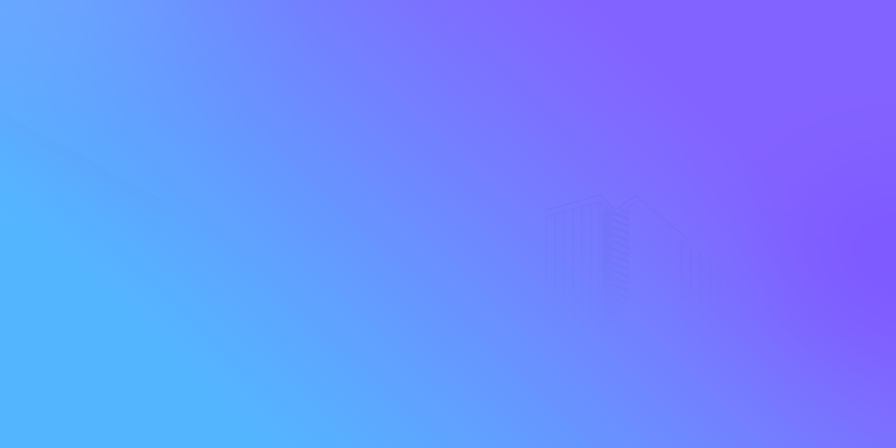
Write a Shadertoy shader that draws this background.

```glsl
const vec3 CYAN = vec3(0.33, 0.71, 1.0);
const vec3 VIOLET = vec3(0.515, 0.39, 1.0);
const vec3 DEEP_VIOLET = vec3(0.49, 0.345, 1.0);
const vec3 PALE_BLUE = vec3(0.43, 0.67, 1.0);
const vec3 SHADE = vec3(0.36, 0.36, 0.86);

// Soft-edged interval from a to b
float band(float x, float a, float b, float soft) {
    return smoothstep(a - soft, a + soft, x) * (1.0 - smoothstep(b - soft, b + soft, x));
}

float glow(vec2 p, vec2 center, vec2 radius) {
    vec2 d = (p - center) / radius;
    return exp(-dot(d, d));
}

float segment(vec2 p, vec2 a, vec2 b, float halfWidth, float soft) {
    vec2 ab = b - a;
    float along = clamp(dot(p - a, ab) / dot(ab, ab), 0.0, 1.0);
    return 1.0 - smoothstep(halfWidth, halfWidth + soft, length(p - a - ab * along));
}

// Thin repeated lines, centred on multiples of the spacing
float stripes(float x, float spacing, float halfWidth, float soft) {
    float d = abs(fract(x / spacing + 0.5) - 0.5) * spacing;
    return 1.0 - smoothstep(halfWidth, halfWidth + soft, d);
}

// Height of the straight line through a and b
float lineHeight(float x, vec2 a, vec2 b) {
    return mix(a.y, b.y, (x - a.x) / (b.x - a.x));
}

vec3 background(vec2 p) {
    float t = (dot(p, vec2(0.68, 0.73)) - 0.40) / 1.22;
    t = mix(clamp(t, 0.0, 1.0), smoothstep(0.0, 1.0, t), 0.3);
    vec3 color = mix(CYAN, VIOLET, t);
    color = mix(color, PALE_BLUE, 0.65 * glow(p, vec2(0.0, 1.05), vec2(0.4, 0.28)));
    return mix(color, DEEP_VIOLET, 0.8 * glow(p, vec2(2.0, 0.43), vec2(0.28, 0.25)));
}

// Faint slope descending from the left edge
float hillShade(vec2 p, float soft) {
    float depth = lineHeight(p.x, vec2(0.0, 0.753), vec2(0.52, 0.466)) - p.y;
    float fade = 1.0 - smoothstep(0.15, 0.6, p.x);
    return 0.045 * fade * smoothstep(-soft, soft, depth) * exp(-max(depth, 0.0) * 16.0);
}

float towerShade(vec2 p, float soft) {
    vec2 eave = vec2(1.219, 0.531);
    vec2 leftPeak = vec2(1.341, 0.565);
    vec2 valley = vec2(1.372, 0.531);
    vec2 rightPeak = vec2(1.419, 0.563);
    vec2 shoulder = vec2(1.536, 0.466);
    vec2 tail = vec2(1.71, 0.355);

    // Doubled roof line
    float roof = 0.0;
    for (int i = 0; i < 2; i++) {
        vec2 q = p + vec2(0.0, 0.014 * float(i));
        float rim = segment(q, eave, leftPeak, 0.0006, soft);
        rim = max(rim, segment(q, leftPeak, valley, 0.0006, soft));
        rim = max(rim, segment(q, valley, rightPeak, 0.0006, soft));
        roof = max(roof, rim * (i == 0 ? 0.16 : 0.11));
    }
    roof = max(roof, 0.15 * segment(p, rightPeak, shoulder, 0.0006, soft));
    float tailFade = 1.0 - smoothstep(shoulder.x, tail.x, p.x);
    roof = max(roof, 0.10 * tailFade * segment(p, shoulder, tail, 0.0006, soft));

    // Vertical lines of the left wall
    float leftTop = lineHeight(p.x, eave, leftPeak) - 0.014;
    float leftWall = band(p.x, 1.215, 1.345, 0.003) * smoothstep(0.22, 0.48, p.y);
    leftWall *= 1.0 - smoothstep(leftTop - soft, leftTop + soft, p.y);
    float wall = leftWall * (0.015 + 0.09 * stripes(p.x - eave.x, 0.02, 0.0005, soft));

    // Dark corner column and ribbed side
    float columnFade = smoothstep(0.24, 0.46, p.y) * (1.0 - smoothstep(0.525, 0.54, p.y));
    float column = 0.15 * band(p.x, 1.344, 1.366, 0.003);
    float ribs = stripes(p.y + 0.4 * p.x, 0.016, 0.002, soft);
    column += band(p.x, 1.367, 1.404, 0.002) * (0.05 + 0.13 * ribs);

    // Receding windows below the right slope
    float rightTop = lineHeight(p.x, shoulder, tail) - 0.008;
    float windowFade = smoothstep(rightTop - 0.17, rightTop - 0.03, p.y);
    windowFade *= 1.0 - smoothstep(rightTop - soft, rightTop + soft, p.y);
    windowFade *= band(p.x, 1.515, 1.66, 0.006) * (1.0 - smoothstep(1.53, 1.70, p.x));
    float windows = windowFade * (0.02 + 0.09 * stripes(p.x - 1.52, 0.022, 0.002, soft));

    return max(max(roof, wall), max(column * columnFade, windows));
}

void mainImage(out vec4 fragColor, in vec2 fragCoord) {
    // Height is one unit; the design is two units wide
    vec2 p = fragCoord / iResolution.xy * vec2(2.0, 1.0);
    float soft = 1.0 / iResolution.y;
    vec3 color = background(p);
    color = mix(color, SHADE, hillShade(p, soft) + towerShade(p, soft));
    fragColor = vec4(color, 1.0);
}
```
